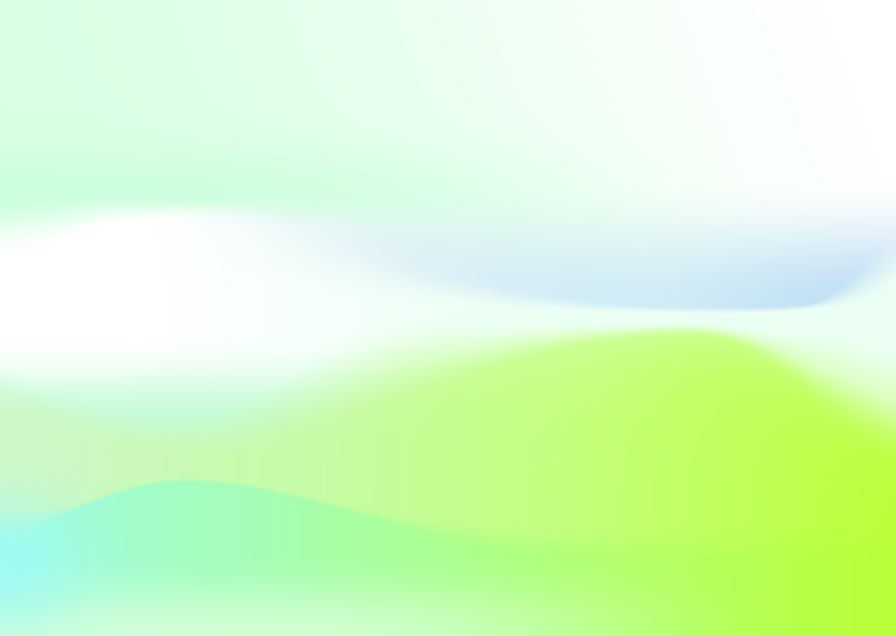
A WebGL 1 fragment shader for this background:

```glsl
precision highp float;
// Soft pastel waves: a mint sky, a blue fold, white mist and lime hills.

uniform vec2 u_resolution;

// Sky, mist and blue fold
const vec3 WHITE = vec3(1.0);
const vec3 SKY_MINT = vec3(0.855, 1.0, 0.89);
const vec3 SKY_BAND = vec3(0.79, 1.0, 0.86);
const vec3 MIST_GREEN = vec3(0.925, 1.0, 0.96);
const vec3 HAZE_MINT = vec3(0.77, 0.985, 0.84);
const vec3 LAVENDER = vec3(0.89, 0.95, 0.97);
const vec3 PALE_BLUE = vec3(0.82, 0.925, 0.965);
const vec3 DEEP_BLUE = vec3(0.75, 0.87, 0.96);

// Hills, each from left to right
const vec3 HILL_A = vec3(0.81, 0.97, 0.79);
const vec3 HILL_B = vec3(0.775, 0.985, 0.66);
const vec3 HILL_C = vec3(0.765, 1.0, 0.46);
const vec3 HILL_D = vec3(0.73, 1.0, 0.22);
const vec3 HILL_RIM = vec3(0.84, 1.0, 0.70);
const vec3 WAVE_A = vec3(0.62, 0.985, 0.88);
const vec3 WAVE_B = vec3(0.65, 0.995, 0.68);
const vec3 WAVE_C = vec3(0.70, 1.0, 0.44);
const vec3 WAVE_D = vec3(0.72, 1.0, 0.21);
const vec3 FLOOR_GLOW = vec3(0.86, 1.0, 0.86);
const vec3 CYAN = vec3(0.63, 0.98, 0.96);

// Peaks of the curves: position, then left and right widths
const vec3 HILL_PEAK = vec3(0.77, 0.52, 0.21);
const vec3 WAVE_PEAK = vec3(0.205, 0.165, 0.24);
const float FOLD_LOW = 0.78;

float hump(float x, float center, float width) {
  float d = (x - center) / width;
  return exp(-d * d);
}

// Bell curve with a separate width on each side
float crest(float x, vec3 peak) {
  return hump(x, peak.x, x < peak.x ? peak.y : peak.z);
}

// Coverage above an edge with a given softness
float above(float y, float edge, float softness) {
  return smoothstep(edge - softness, edge + softness, y);
}

// Four evenly spaced colour stops
vec3 ramp(vec3 a, vec3 b, vec3 c, vec3 d, float x) {
  vec3 color = mix(a, b, clamp(x * 3.0, 0.0, 1.0));
  color = mix(color, c, clamp(x * 3.0 - 1.0, 0.0, 1.0));
  return mix(color, d, clamp(x * 3.0 - 2.0, 0.0, 1.0));
}

vec3 skyColor(vec2 p) {
  vec3 color = mix(SKY_MINT, WHITE, smoothstep(0.0, 1.1, p.x + 0.25 * (p.y - 0.8)));
  float band = hump(p.y, 0.69, 0.075) * (1.0 - smoothstep(0.1, 0.85, p.x));
  return mix(color, SKY_BAND, 0.9 * band);
}

// White mist, with mint haze gathering below it on the left
vec3 mistColor(vec2 p) {
  vec3 color = mix(WHITE, MIST_GREEN, smoothstep(0.1, 0.6, p.x));
  float haze = (1.0 - smoothstep(0.33, 0.47, p.y)) * (1.0 - smoothstep(0.25, 0.6, p.x));
  return mix(color, HAZE_MINT, haze);
}

vec3 addFold(vec3 color, vec2 p) {
  float left = max(FOLD_LOW - p.x, 0.0);
  float right = max(p.x - FOLD_LOW, 0.0);
  float edge = 0.509 + 0.28 * left * left + 25.0 * pow(right, 4.0);
  float softness = 0.006 + 0.3 * left * left + 0.04 * smoothstep(0.9, 1.0, p.x);
  vec3 blue = mix(LAVENDER, PALE_BLUE, smoothstep(0.35, 0.7, p.x));
  blue = mix(blue, DEEP_BLUE, smoothstep(0.7, 1.0, p.x));
  float cover = above(p.y, edge + 0.5 * softness, softness);
  return mix(color, blue, cover * smoothstep(0.12, 0.5, p.x));
}

vec3 addHill(vec3 color, vec2 p) {
  float valley = 0.32 + 1.34 * (p.x - 0.22) * (p.x - 0.22);
  float hill = 0.32 + 0.163 * crest(p.x, HILL_PEAK);
  float edge = mix(valley, hill, smoothstep(0.2, 0.5, p.x));
  float softness = 0.012 + 0.07 * hump(p.x, 0.4, 0.17)
                 + 0.09 * smoothstep(0.8, 1.0, p.x)
                 + 0.03 * (1.0 - smoothstep(0.0, 0.3, p.x));
  vec3 green = ramp(HILL_A, HILL_B, HILL_C, HILL_D, p.x);
  float rim = exp(-max(edge - p.y, 0.0) / 0.05) * smoothstep(0.3, 0.6, p.x);
  green = mix(green, HILL_RIM, 0.65 * rim);
  return mix(green, color, above(p.y, edge, softness));
}

vec3 addWave(vec3 color, vec2 p) {
  float edge = 0.143 + 0.102 * crest(p.x, WAVE_PEAK);
  float softness = 0.004 + 0.03 * smoothstep(0.3, 0.75, p.x)
                 + 0.03 * (1.0 - smoothstep(0.0, 0.1, p.x));
  vec3 green = ramp(WAVE_A, WAVE_B, WAVE_C, WAVE_D, p.x);
  float glow = (1.0 - smoothstep(0.0, 0.13, p.y)) * (1.0 - smoothstep(0.3, 0.9, p.x));
  green = mix(green, FLOOR_GLOW, 0.8 * glow);
  return mix(green, color, above(p.y, edge, softness));
}

void main() {
  vec2 p = gl_FragCoord.xy / u_resolution;

  // Sky over the mist and blue fold
  float spread = smoothstep(0.2, 0.75, p.x);
  float skyEdge = mix(0.672, 0.62, spread) - 0.03 * (1.0 - smoothstep(0.0, 0.15, p.x));
  float skySoft = mix(0.02, 0.10, spread) + 0.03 * (1.0 - smoothstep(0.0, 0.2, p.x));
  vec3 color = addFold(mistColor(p), p);
  color = mix(color, skyColor(p), above(p.y, skyEdge, skySoft));

  // Hills in front, then the cyan glow at the left side
  color = addWave(addHill(color, p), p);
  color = mix(color, CYAN, 0.9 * hump(p.x, 0.0, 0.085) * hump(p.y, 0.11, 0.10));
  gl_FragColor = vec4(color, 1.0);
}
```
